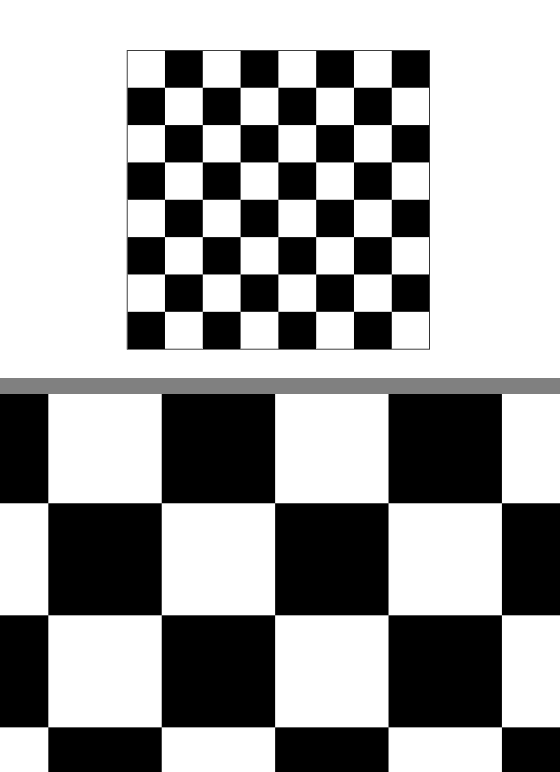
Top, the full canvas; bottom, a detail of the centre.
A Shadertoy shader for this pattern:

```glsl
// Signed distance to the nearest cell border: positive in even cells, negative in odd ones
vec2 alternatingDistance(vec2 p) {
    return abs(fract((p - 0.5) / 2.0) - 0.5) * 2.0 - 0.5;
}

float boxDistance(vec2 p, vec2 halfSize) {
    vec2 d = abs(p) - halfSize;
    return length(max(d, 0.0)) + min(max(d.x, d.y), 0.0);
}

void mainImage(out vec4 fragColor, in vec2 fragCoord) {
    float pixel = 1.0 / iResolution.y;
    vec2 p = (fragCoord - 0.5 * iResolution.xy) * pixel - vec2(-0.0043, -0.0285);

    // Eight by eight cells, slightly wider than tall
    vec2 cell = vec2(0.1, 0.0988);
    vec2 side = alternatingDistance(p / cell + 4.0) * cell;
    vec2 parity = clamp(side / (0.5 * pixel), -1.0, 1.0);
    float dark = 0.5 + 0.5 * parity.x * parity.y;

    // Board area and its thin black frame
    float edge = boxDistance(p, 4.0 * cell);
    float board = clamp(0.5 - edge / pixel, 0.0, 1.0);
    float frame = clamp(0.5 + (0.001 - abs(edge)) / pixel, 0.0, 1.0);

    float ink = max(dark * board, frame);
    fragColor = vec4(vec3(1.0 - ink), 1.0);
}
```
